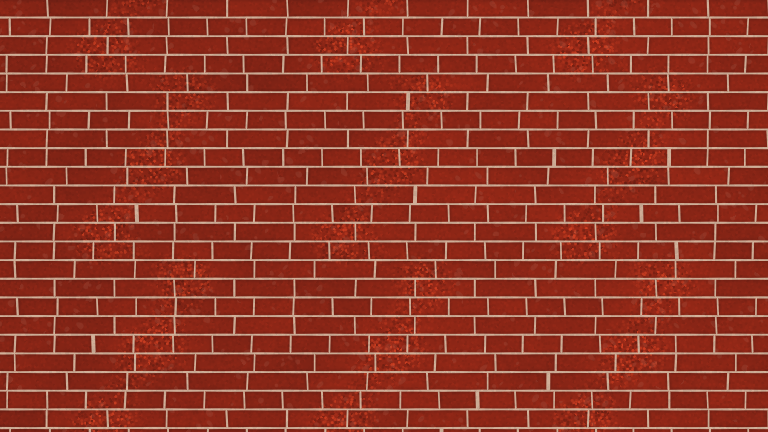
Reproduce this texture procedurally as a WebGL 1 fragment shader.

```glsl
precision highp float;
// Red brick wall: thin courses of long and short bricks with pale mortar.
// Courses follow a five-row bond; cellular noise gives grain and faded spots,
// and layered sines give the broad patches of wear. One unit is one course.
uniform vec2 u_resolution;

#define COURSES 23.15
#define TOP_OFFSET 0.062
#define LONG_BRICK 3.221
#define SHORT_BRICK 2.081
#define MORTAR_HALF 0.054
#define BLOCK_SHIFT 0.402
#define GRAIN_SCALE 6.5
#define SPOT_SCALE 1.9
#define DARK_RED vec3(0.45, 0.125, 0.078)
#define BRIGHT_RED vec3(0.62, 0.165, 0.092)
#define MORTAR vec3(0.82, 0.69, 0.60)
#define FADED vec3(0.66, 0.36, 0.29)

float hash(vec2 p) {
  vec3 q = fract(vec3(p.xyx) * vec3(0.1031, 0.103, 0.0973));
  q += dot(q, q.yzx + 33.33);
  return fract((q.x + q.y) * q.z);
}

// Distance to the nearest scattered point, and that point's random value.
vec2 cellular(vec2 p) {
  vec2 cell = floor(p);
  vec2 nearest = vec2(9.0, 0.0);
  for (int j = -1; j <= 1; j++) {
    for (int i = -1; i <= 1; i++) {
      vec2 c = cell + vec2(float(i), float(j));
      vec2 site = c + vec2(hash(c), hash(c + 71.3));
      float d = length(p - site);
      if (d < nearest.x) nearest = vec2(d, hash(c + 19.7));
    }
  }
  return nearest;
}

// Broad patches of wear, about -1 to 1, recurring every four long bricks.
float wear(vec2 p) {
  float x = 6.2832 * p.x / (4.0 * LONG_BRICK);
  return 0.45 * sin(x - 2.4 + 0.8 * sin(p.y * 0.63))
       + 0.35 * sin(2.0 * x + p.y * 0.63 + 1.0)
       + 0.25 * sin(p.y * 1.26 - x + 0.6);
}

// Brick length and first joint for a course, counted from the top.
vec2 courseBond(float row) {
  float k = mod(row, 5.0);
  if (row > 19.5) k = 4.0 - k;
  vec2 bond = vec2(LONG_BRICK, 2.519);
  if (k > 0.5 && k < 1.5) bond = vec2(SHORT_BRICK, 0.536);
  else if (k > 2.5 && k < 3.5) bond = vec2(SHORT_BRICK, 0.375);
  else if (k > 3.5) bond = vec2(LONG_BRICK, 0.375);
  bond.y += BLOCK_SHIFT * step(9.5, row) * step(row, 19.5);
  return bond;
}

void main() {
  float px = COURSES / u_resolution.y;
  vec2 p = vec2(gl_FragCoord.x, u_resolution.y - gl_FragCoord.y) * px;
  p.y += TOP_OFFSET;
  float row = floor(p.y);
  float v = fract(p.y);

  // Short courses run slightly wider on the left than on the right.
  vec2 bond = courseBond(row);
  float stretch = bond.x < 2.5 ? 0.24 * sin(3.1416 * p.x / 41.2) : 0.0;
  float u = (p.x - bond.y - stretch) / bond.x;

  // Each upright joint leans and varies in width.
  vec2 joint = vec2(floor(u + 0.5), row) + 40.0;
  float lean = (hash(joint) - 0.5) * 0.11 * (v - 0.5)
             + (hash(joint + 5.1) - 0.5) * 0.06;
  float side = (u + 40.0 - joint.x) * bond.x - lean;
  float chance = hash(joint + 13.7);
  float jointHalf = MORTAR_HALF * (mix(0.8, 1.15, chance) + 0.8 * step(0.96, chance));
  float bed = min(v, 1.0 - v);
  float waver = 0.006 * sin(p.x * 2.3 + floor(p.y + 0.5) * 1.7);
  float gap = min(bed - MORTAR_HALF - waver, abs(side) - jointHalf);
  float mortar = clamp(0.5 - gap / px, 0.0, 1.0);

  // Brick tone: one shade per brick, plus wear and a brighter right half.
  vec2 brick = vec2(joint.x - step(side, 0.0), row);
  float patchy = wear(p);
  float rough = smoothstep(0.15, 0.8, patchy);
  float tone = 0.48 + 0.24 * (hash(brick + 3.0) - 0.5) + 0.16 * patchy;
  tone += 0.14 * smoothstep(8.0, 30.0, p.x) + 0.12 * (v - 0.5);
  tone -= 0.32 * (1.0 - smoothstep(0.0, 0.2, gap));
  vec3 color = mix(DARK_RED, BRIGHT_RED, clamp(tone, 0.0, 1.1));

  // Fine grain, strongest and most orange on rough patches.
  vec2 grain = cellular(p * GRAIN_SCALE);
  float relief = (grain.y - 0.5) * (1.0 - smoothstep(0.2, 0.8, grain.x));
  color *= 1.0 + relief * mix(0.12, 0.45, rough);
  color += vec3(0.13, 0.075, 0.03) * rough * max(relief, 0.0) * 1.6;

  // Pale faded spots gathered in loose clusters.
  vec2 spot = cellular(p * SPOT_SCALE + 0.12 * sin(p.yx * 7.0));
  float radius = 0.14 + 0.24 * fract(spot.y * 17.0);
  float cluster = 0.22 + 0.22 * sin(p.x * 0.98 + 1.0) * sin(p.y * 0.7 + 0.5);
  float faded = smoothstep(radius + 0.08, radius - 0.08, spot.x) * step(spot.y, cluster);
  color = mix(color, FADED, 0.24 * faded);

  // Mortar, gently mottled.
  vec3 mortarColor = MORTAR * (0.97 + 0.08 * (grain.y - 0.5));
  gl_FragColor = vec4(mix(color, mortarColor, mortar), 1.0);
}
```
